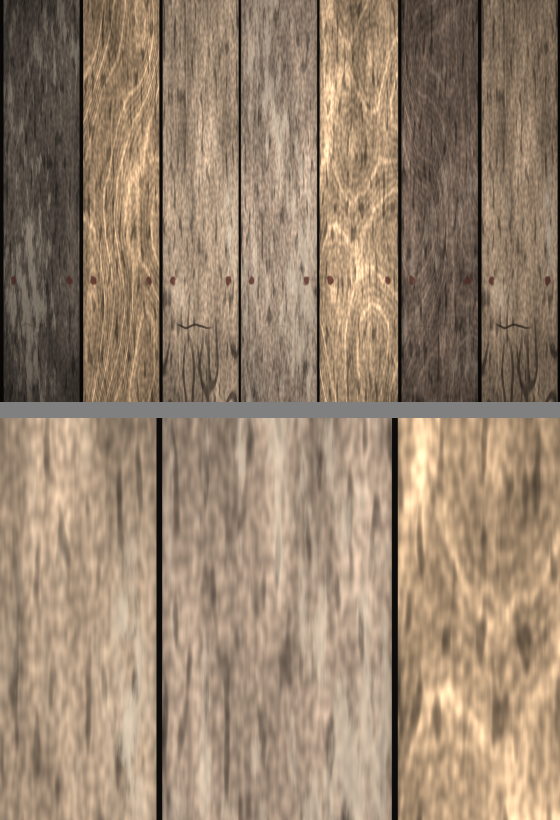
Top: the whole. Bottom: its middle third, enlarged.
Write a Shadertoy shader that draws this texture.

```glsl
const float PLANKS = 7.0;
const float NAIL_HEIGHT = 0.302;
const vec3 GAP_COLOR = vec3(0.045, 0.04, 0.035);
const vec3 PALE_WOOD = vec3(0.86, 0.80, 0.71);
const vec3 CRACK_COLOR = vec3(0.17, 0.14, 0.12);
const vec3 RUST = vec3(0.33, 0.17, 0.14);

// Base stain of each plank
const vec3 STAINS[7] = vec3[7](
    vec3(0.36, 0.32, 0.285), vec3(0.71, 0.59, 0.46), vec3(0.66, 0.57, 0.48),
    vec3(0.61, 0.53, 0.46), vec3(0.75, 0.63, 0.50), vec3(0.44, 0.37, 0.32),
    vec3(0.67, 0.57, 0.47));

// Ring figure, flaking and damage of each plank
const vec3 TRAITS[7] = vec3[7](
    vec3(0.15, 0.26, 0.2), vec3(0.9, 0.0, 0.0), vec3(0.15, 0.12, 1.0),
    vec3(0.05, 0.34, 0.1), vec3(0.8, 0.05, 0.0), vec3(0.6, 0.16, 0.2),
    vec3(0.15, 0.12, 1.0));

vec2 hashGradient(vec2 cell) {
    vec3 h = fract(cell.xyx * vec3(0.1031, 0.1030, 0.0973));
    h += dot(h, h.yzx + 33.33);
    float angle = 6.2832 * fract((h.x + h.y) * h.z);
    return vec2(cos(angle), sin(angle));
}

float gradientNoise(vec2 p) {
    vec2 i = floor(p), f = p - i;
    vec2 w = f * f * f * (f * (f * 6.0 - 15.0) + 10.0);
    vec2 e = vec2(1.0, 0.0);
    float low = mix(dot(hashGradient(i), f), dot(hashGradient(i + e), f - e), w.x);
    float high = mix(dot(hashGradient(i + e.yx), f - e.yx),
                     dot(hashGradient(i + 1.0), f - 1.0), w.x);
    return mix(low, high, w.y);
}

float fbm(vec2 p) {
    float sum = 0.0, gain = 0.6;
    for (int k = 0; k < 4; k++) {
        sum += gain * gradientNoise(p);
        p = p * 2.03 + 7.1;
        gain *= 0.55;
    }
    return sum;
}

// Looping growth rings: broad pale bands with finer lines between
float growthRings(vec2 p, vec2 seed) {
    float field = 9.0 * p.x + 5.0 * gradientNoise(p * vec2(8.0, 2.3) + seed)
                + 0.25 * fbm(p * vec2(30.0, 9.0) + seed);
    float broad = pow(0.5 + 0.5 * cos(6.2832 * field), 5.0);
    return broad + 0.25 * cos(25.13 * field) - 0.25;
}

float flaking(vec2 p, vec2 seed, float amount) {
    float streak = fbm(p * vec2(65.0, 11.0) + seed);
    float area = gradientNoise(p * vec2(11.0, 3.0) + seed + 3.7);
    return smoothstep(0.0, 0.45, streak + 0.6 * area + amount - 0.25);
}

// Pale strip rubbed along the right side, and a patch beside the left nail
float rubbing(vec2 p, float u, vec2 seed) {
    float strip = exp(-pow((u - 0.88) / 0.09, 2.0) - pow((p.y - 0.44) / 0.13, 4.0));
    float spot = exp(-pow((u - 0.27) / 0.13, 2.0) - pow((p.y - 0.27) / 0.04, 2.0));
    return (strip + 0.7 * spot) * smoothstep(-0.3, 0.25, fbm(p * vec2(75.0, 14.0) + seed));
}

float cracks(vec2 p, float u, vec2 seed, float pixel) {
    float vertical = abs(gradientNoise(p * vec2(24.0, 5.0) + seed));
    vertical = (1.0 - smoothstep(0.02, 0.08, vertical)) * (1.0 - smoothstep(0.1, 0.21, p.y));
    float across = abs(p.y - 0.19 - 0.012 * gradientNoise(vec2(p.x * 40.0, seed.x)));
    across = (1.0 - smoothstep(0.001, 0.001 + 1.5 * pixel, across))
           * smoothstep(0.18, 0.25, u) * (1.0 - smoothstep(0.55, 0.68, u));
    return max(0.6 * vertical, 0.7 * across);
}

float nailHeads(vec2 p, float u, float plankWidth, vec2 seed) {
    vec2 d = vec2((abs(u - 0.5) - 0.35) * plankWidth, p.y - NAIL_HEIGHT);
    d += 0.004 * gradientNoise(p * 70.0 + seed);
    return 1.0 - smoothstep(0.65, 1.25, length(d / vec2(0.0075, 0.0115)));
}

void mainImage(out vec4 fragColor, in vec2 fragCoord) {
    vec2 uv = fragCoord / iResolution.xy;
    float pixel = 1.0 / iResolution.y;

    // Plank layout with slightly uneven widths
    float across = uv.x - 0.003 + 0.004 * exp(-pow((uv.x - 0.54) / 0.12, 2.0));
    float cell = across * PLANKS / 0.996;
    float plankWidth = 0.996 / PLANKS * iResolution.x / iResolution.y;
    int plank = clamp(int(floor(cell)), 0, 6);
    float u = fract(cell);
    vec2 p = vec2(u * plankWidth, uv.y);
    vec2 seed = vec2(17.3, 41.7) * float(plank == 6 ? 2 : plank);
    vec3 trait = TRAITS[plank];

    // Stain, rings and grain
    vec3 color = STAINS[plank];
    color *= 1.0 + 0.55 * fbm(p * vec2(14.0, 3.0) + seed + 9.0);
    color *= 1.0 + trait.x * (0.3 * growthRings(p, seed) - 0.02);
    color *= 1.0 + 0.30 * fbm(p * vec2(85.0, 6.0) + seed);
    color *= 1.0 + 0.28 * gradientNoise(p * vec2(190.0, 70.0) + seed);
    float pores = smoothstep(0.12, 0.5, gradientNoise(p * vec2(115.0, 16.0) + seed));
    color *= 1.0 - 0.35 * pores;

    // Wear, cracks and nails
    color = mix(color, PALE_WOOD, 0.5 * flaking(p, seed, trait.y) * smoothstep(0.0, 0.3, trait.y));
    color = mix(color, PALE_WOOD, 0.75 * trait.z * rubbing(p, u, seed));
    color = mix(color, CRACK_COLOR, trait.z * cracks(p, u, seed, pixel));
    color = mix(color, RUST, 0.8 * nailHeads(p, u, plankWidth, seed));

    // Dark gaps, thinner near the middle
    float gapDistance = min(u, 1.0 - u) * plankWidth;
    float gapIndex = floor(cell + 0.5);
    float halfGap = 0.0022 + 0.0016 * smoothstep(0.5, 2.0, abs(gapIndex - 3.5));
    color *= 1.0 - 0.35 * exp(-gapDistance / 0.006);
    color = mix(GAP_COLOR, color, smoothstep(halfGap - 0.5 * pixel, halfGap + pixel, gapDistance));

    // Vignette
    vec2 fromCenter = (uv - 0.5) * vec2(1.0, 0.9);
    color *= 1.1 - 1.2 * dot(fromCenter, fromCenter);
    fragColor = vec4(clamp(color, 0.0, 1.0), 1.0);
}
```
